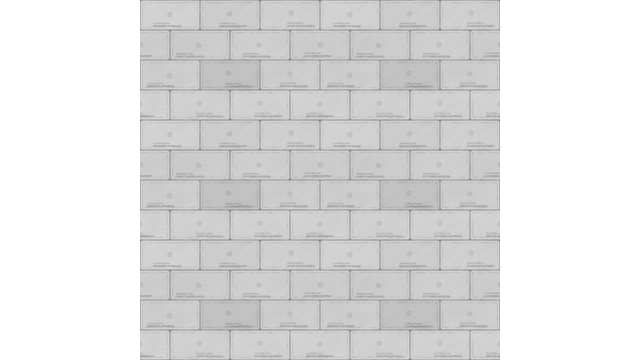
Reproduce this texture procedurally as a Shadertoy shader.

```glsl
// A square panel of pale grey blocks in running bond, centred on white: 6 blocks across, 12 courses down.
// Each block is a rounded box with a stippled rim, a centre dimple and a smudged stamp.
// Block variation and noise wrap every 3 blocks by 4 courses, so the panel tiles.

const vec2 PERIOD = vec2(6.0, 4.0); // wrap length, in course heights

float hash(vec2 p) {
    vec3 q = fract(vec3(p.xyx) * 0.1031);
    q += dot(q, q.yzx + 33.33);
    return fract((q.x + q.y) * q.z);
}

// Value noise that wraps after a whole number of cells
float wrapNoise(vec2 p, vec2 cells) {
    vec2 i = floor(p), f = fract(p);
    f = f * f * (3.0 - 2.0 * f);
    vec2 a = mod(i, cells), b = mod(i + 1.0, cells);
    return mix(mix(hash(a), hash(vec2(b.x, a.y)), f.x),
               mix(hash(vec2(a.x, b.y)), hash(b), f.x), f.y);
}

float noiseAt(vec2 p, vec2 freq) {
    return wrapNoise(p * freq, PERIOD * freq);
}

float roundBox(vec2 p, vec2 halfSize, float radius) {
    vec2 d = abs(p) - halfSize + radius;
    return length(max(d, 0.0)) + min(max(d.x, d.y), 0.0) - radius;
}

// Soft line of given half width around distance zero
float band(float d, float halfWidth, float soft) {
    return 1.0 - smoothstep(halfWidth - soft, halfWidth + soft, abs(d));
}

// Two short rows of illegible smudges, starting at the origin
float stamp(vec2 p, vec2 wall, float soft) {
    float lower = band(p.y, 0.03, soft) * band(p.x - 0.46, 0.46, soft);
    float upper = band(p.y - 0.09, 0.026, soft) * band(p.x - 0.28, 0.28, soft);
    float grain = noiseAt(wall, vec2(17.0, 13.0));
    return (lower + 0.8 * upper) * (0.35 + 0.65 * grain);
}

void mainImage(out vec4 fragColor, in vec2 fragCoord) {
    vec2 panel = (fragCoord - 0.5 * iResolution.xy) / iResolution.y + 0.5;
    vec2 wall = panel * 12.0;
    float pixel = 12.0 / iResolution.y;
    float soft = 0.5 * pixel + 0.006;

    // Running bond: every other course shifts by half a block
    float course = floor(wall.y);
    float across = wall.x * 0.5 + 0.5 * (1.0 - mod(course, 2.0));
    vec2 id = mod(vec2(floor(across), course), vec2(3.0, 4.0));
    vec2 local = vec2(2.0 * fract(across) - 1.0, fract(wall.y) - 0.5);
    float r1 = hash(id + 7.3), r2 = hash(id + 19.1), r3 = hash(id + 41.7);

    // Block tone, with one darker block in each group
    float tone = 0.79 + 0.03 * r1;
    if (id == vec2(1.0, 1.0)) tone = 0.752;

    // Clouding, slanted streaks and fine grain
    vec2 slanted = vec2(wall.x - 1.5 * wall.y, wall.y);
    tone += 0.018 * (noiseAt(wall, vec2(2.0)) - 0.5);
    tone += 0.018 * (noiseAt(slanted, vec2(3.0, 1.0)) - 0.5);
    tone += 0.012 * (noiseAt(wall, vec2(14.0)) - 0.5);

    // Rough rim just inside the edge
    float edge = roundBox(local, vec2(0.982, 0.482), 0.07);
    float stipple = noiseAt(wall, vec2(11.0));
    tone -= 0.075 * stipple * band(edge + 0.07, 0.022, soft);
    tone += 0.012 * band(edge + 0.03, 0.015, soft);

    // Dimple: faint disc with a darker ring
    vec2 centre = vec2(0.12 * (r2 - 0.5), 0.02 + 0.1 * (r3 - 0.5));
    float dimple = length(local - centre);
    tone -= 0.04 * band(dimple, 0.075, soft);
    tone -= 0.05 * band(dimple - 0.07, 0.018, soft);

    // Stamp low on the face, at a varying place
    vec2 stampStart = vec2(-0.9 + 0.85 * r3, -0.385 + 0.03 * r2);
    tone -= 0.17 * stamp(local - stampStart, wall, soft);

    // Thin dark joints that widen at the rounded corners
    float jointTone = 0.53 + 0.1 * noiseAt(wall, vec2(6.0));
    tone = mix(tone, jointTone, smoothstep(-soft, soft, edge));

    // White on both sides of the panel
    float outside = smoothstep(-0.5 * pixel, 0.5 * pixel, abs(wall.x - 6.0) - 6.0);
    fragColor = vec4(vec3(mix(tone, 1.0, outside)), 1.0);
}
```
